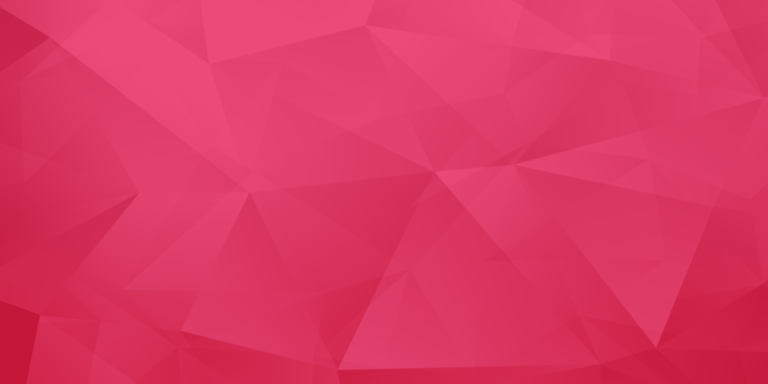
Give the GLSL for this background, as a Shadertoy shader.

```glsl
#define DEEP vec3(0.76, 0.11, 0.26)
#define LIGHT vec3(0.912, 0.28, 0.462)
#define WARMTH vec3(0.012, -0.014, -0.026)
#define LARGE_GRID vec2(2.4, 3.1)
#define SMALL_GRID vec2(3.4, 4.6)
#define JITTER 0.84
#define FACET_CONTRAST 0.34
#define FACET_SLOPE 0.75
#define FLATNESS 0.5
#define OVERLAY 0.3
#define EDGE 0.003

vec2 hash2(vec2 p) {
    vec3 q = fract(vec3(p.xyx) * vec3(0.1031, 0.1030, 0.0973));
    q += dot(q, q.yzx + 33.33);
    return fract((q.xx + q.yz) * q.zy);
}

float cross2(vec2 a, vec2 b) {
    return a.x * b.y - a.y * b.x;
}

float area(vec2 a, vec2 b, vec2 c) {
    return cross2(b - a, c - a);
}

// Broad lighting: bright upper centre, dark left rim and lower right
float baseTone(vec2 p) {
    vec2 uv = p * vec2(iResolution.y / iResolution.x, 1.0);
    float tone = 1.03 - 0.56 * smoothstep(0.1, 0.95, 1.0 - uv.y);
    tone -= 0.68 * (1.0 - smoothstep(-0.03, 0.17, uv.x));
    return tone - 0.28 * smoothstep(0.6, 1.0, uv.x);
}

// Signed distance to an edge, positive on its left side
float edgeDistance(vec2 p, vec2 a, vec2 b) {
    return cross2(normalize(b - a), p - a);
}

float coverage(vec2 p, vec2 a, vec2 b, vec2 c) {
    float d = min(edgeDistance(p, a, b), min(edgeDistance(p, b, c), edgeDistance(p, c, a)));
    return smoothstep(-EDGE, EDGE, d);
}

// Adds (tone offset, 1) weighted by the coverage of one triangle
void addFacet(inout vec2 sum, vec2 p, vec2 a, vec2 b, vec2 c, vec2 id) {
    vec2 centre = (a + b + c) / 3.0;
    vec2 rnd = hash2(id);
    float angle = 6.2832 * rnd.y;
    float offset = FACET_CONTRAST * (rnd.x - 0.5);
    offset += FACET_SLOPE * dot(p - centre, vec2(cos(angle), sin(angle)));
    offset += FLATNESS * (baseTone(centre) - baseTone(p));
    sum += vec2(offset, 1.0) * coverage(p, a, b, c);
}

vec2 gridPoint(vec2 cell, vec2 grid, float seed) {
    return (cell + 0.5 + JITTER * (hash2(cell + seed) - 0.5)) / grid;
}

// Irregular triangulation: jittered quads, each split along its better diagonal
float facets(vec2 p, vec2 grid, float seed) {
    vec2 home = floor(p * grid);
    vec2 sum = vec2(0.0);
    for (int j = -1; j <= 0; j++)
    for (int i = -1; i <= 0; i++) {
        vec2 cell = home + vec2(i, j);
        vec2 a = gridPoint(cell, grid, seed);
        vec2 b = gridPoint(cell + vec2(1, 0), grid, seed);
        vec2 c = gridPoint(cell + vec2(1, 1), grid, seed);
        vec2 d = gridPoint(cell + vec2(0, 1), grid, seed);
        vec2 id = cell + seed + 57.0;
        if (min(area(a, b, c), area(a, c, d)) > min(area(a, b, d), area(b, c, d))) {
            addFacet(sum, p, a, b, c, id);
            addFacet(sum, p, a, c, d, id + 91.0);
        } else {
            addFacet(sum, p, a, b, d, id);
            addFacet(sum, p, b, c, d, id + 91.0);
        }
    }
    return sum.x / max(sum.y, 0.001);
}

void mainImage(out vec4 fragColor, in vec2 fragCoord) {
    vec2 p = fragCoord / iResolution.y;

    // Large facets with a faint layer of smaller ones over them
    float tone = baseTone(p);
    tone += facets(p, LARGE_GRID, 23.0) + OVERLAY * facets(p, SMALL_GRID, 140.0);
    tone = clamp(tone, -0.05, 1.08);

    // Shadows turn redder toward the bottom
    vec3 colour = mix(DEEP, LIGHT, tone);
    colour += WARMTH * (1.0 - smoothstep(0.1, 0.6, p.y)) * (1.0 - smoothstep(0.3, 0.8, tone));
    fragColor = vec4(colour, 1.0);
}
```
